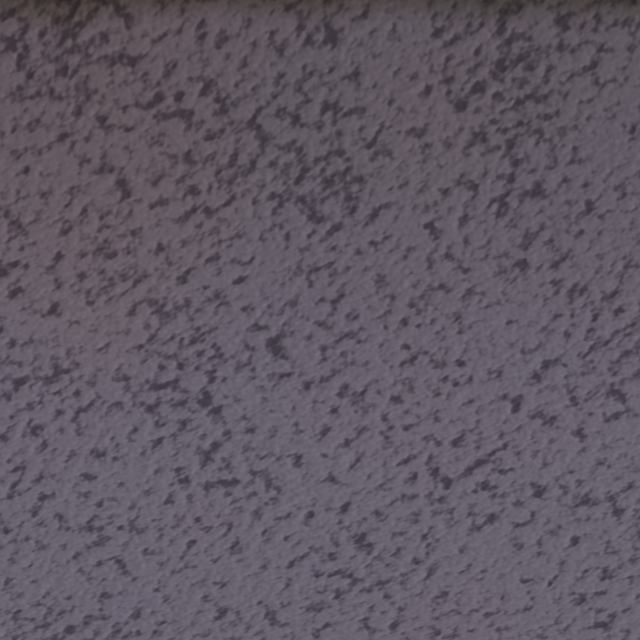
Write a three.js fragment shader that draws this texture.

```glsl
// Rough grey-violet stone with slanted dark pits, darker and browner toward the top.
varying vec2 vUv;

// Sine-free hash giving a pseudo-random gradient in [-1, 1].
vec2 hashGradient(vec2 cell) {
  vec3 h = fract(cell.xyx * vec3(0.1031, 0.1030, 0.0973));
  h += dot(h, h.yzx + 33.33);
  return fract((h.xx + h.yz) * h.zy) * 2.0 - 1.0;
}

float gradientNoise(vec2 p) {
  vec2 i = floor(p), f = fract(p);
  vec2 u = f * f * f * (f * (f * 6.0 - 15.0) + 10.0);
  float a = dot(hashGradient(i), f);
  float b = dot(hashGradient(i + vec2(1.0, 0.0)), f - vec2(1.0, 0.0));
  float c = dot(hashGradient(i + vec2(0.0, 1.0)), f - vec2(0.0, 1.0));
  float d = dot(hashGradient(i + 1.0), f - 1.0);
  return mix(mix(a, b, u.x), mix(c, d, u.x), u.y);
}

// Layered noise; high values are the hollows of the stone.
float hollows(vec2 p) {
  float sum = 0.0, weight = 1.0;
  for (int i = 0; i < 3; i++) {
    sum += weight * gradientNoise(p);
    p = mat2(0.96, 0.28, -0.28, 0.96) * p * 1.8 + 17.3;
    weight *= 0.6;
  }
  return sum;
}

void main() {
  // Grain is coarser toward the top and stretched up to the right.
  vec2 surface = vec2(vUv.x, vUv.y * (1.25 - 0.22 * vUv.y));
  vec2 along = vec2(0.82, 0.57);
  vec2 grain = vec2(dot(surface, along) * 36.0,
                    dot(surface, vec2(-along.y, along.x)) * 54.0) + 80.0;

  // Pits gather in loose patches, more densely toward the top.
  float height = smoothstep(0.25, 1.05, vUv.y);
  float patches = gradientNoise(surface * 6.0 + 4.7)
                + 0.7 * gradientNoise(surface * 15.0 + 31.0);
  float depth = hollows(grain);
  float pit = smoothstep(-0.05, 0.62, depth + 0.32 * patches + 0.10 * height);
  float relief = hollows(grain + vec2(0.12, -0.22)) - depth;
  float fineGrain = gradientNoise(surface * 130.0 + 9.0);

  // Broad colour: lighter violet below, dim warm grey above.
  vec3 color = mix(vec3(0.413, 0.386, 0.436), vec3(0.370, 0.338, 0.370), height);
  float warmth = 0.5 * gradientNoise(surface * 3.5 + 12.0)
               + 0.7 * exp(-7.0 * dot(vUv - vec2(0.1, 0.85), vUv - vec2(0.1, 0.85)))
               - 0.05;
  color += warmth * vec3(0.014, -0.008, -0.022);

  // Shading of pits, slopes and grain.
  color *= 1.0 - pit * vec3(0.34, 0.36, 0.33);
  color *= 1.0 + 0.14 * relief + 0.10 * fineGrain;

  // Dim olive rim along the upper edge.
  float rim = smoothstep(0.95, 1.01, vUv.y + 0.02 * patches);
  color *= mix(vec3(1.0), vec3(0.78, 0.77, 0.69), rim);

  gl_FragColor = vec4(color, 1.0);
}
```
